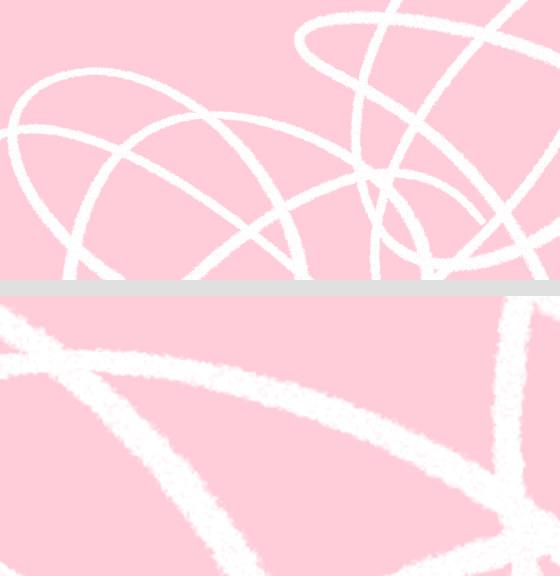
Top: the whole. Bottom: its middle third, enlarged.
Reproduce this background procedurally as a WebGL 2 fragment shader.

```glsl
#version 300 es
precision highp float;
// Long looping chalk strokes in white over flat pink paper.
// Each stroke is a tapered cubic curve, measured as a chain of short segments;
// noise frays the soft edges and leaves faint speckles inside.
uniform vec2 u_resolution;
out vec4 outColor;

float hash(vec2 p) {
  vec3 q = fract(vec3(p.xyx) * 0.1031);
  q += dot(q, q.yzx + 33.33);
  return fract((q.x + q.y) * q.z);
}

float noise(vec2 p) {
  vec2 cell = floor(p), f = fract(p);
  f = f * f * (3.0 - 2.0 * f);
  return mix(mix(hash(cell), hash(cell + vec2(1, 0)), f.x),
             mix(hash(cell + vec2(0, 1)), hash(cell + vec2(1, 1)), f.x), f.y);
}

vec2 bezier(vec2 a, vec2 b, vec2 c, vec2 d, float t) {
  float s = 1.0 - t;
  return s * s * s * a + 3.0 * s * s * t * b + 3.0 * s * t * t * c + t * t * t * d;
}

// Distance to the curve in half widths: 0 on the spine, 1 at the edge.
// The half width runs from taper.x to taper.y along the curve.
float stroke(vec2 p, vec2 a, vec2 b, vec2 c, vec2 d, vec2 taper) {
  const float SEGMENTS = 22.0;
  float nearest = 1e3;
  vec2 from = a;
  for (float i = 1.0; i <= SEGMENTS; i++) {
    vec2 to = bezier(a, b, c, d, i / SEGMENTS);
    vec2 along = to - from, rel = p - from;
    float h = clamp(dot(rel, along) / dot(along, along), 0.0, 1.0);
    float halfWidth = mix(taper.x, taper.y, (i - 1.0 + h) / SEGMENTS);
    nearest = min(nearest, length(rel - h * along) / halfWidth);
    from = to;
  }
  return nearest;
}

// All strokes, in hundredths of the canvas height.
float scribble(vec2 p) {
  // Left loop
  float r = stroke(p, vec2(43, -1), vec2(1.3, 26), vec2(-13, 71), vec2(32.6, 74.7), vec2(2.7, 1.4));
  r = min(r, stroke(p, vec2(32.6, 74.7), vec2(69, 74.7), vec2(105.5, 35), vec2(108, -1.5), vec2(1.4, 2.8)));
  // Falling sweep
  r = min(r, stroke(p, vec2(-2, 51), vec2(21, 63), vec2(68, 38), vec2(111.5, -1.5), vec2(1.8, 1.8)));
  // Middle arch
  r = min(r, stroke(p, vec2(24.5, -1.5), vec2(28.6, 35), vec2(45.6, 59), vec2(75.5, 59), vec2(2.7, 1.4)));
  r = min(r, stroke(p, vec2(75.5, 59), vec2(104, 59), vec2(152.5, 38), vec2(153, -1), vec2(1.4, 2.8)));
  // Low arch with a loose end
  r = min(r, stroke(p, vec2(67, -1), vec2(100, 30), vec2(146, 57), vec2(172, 21), vec2(2.5, 1.5)));
  // Hook dropping from the top
  r = min(r, stroke(p, vec2(143, 102), vec2(125, 72.7), vec2(122.4, 44), vec2(134.4, 20.3), vec2(2.0, 1.8)));
  r = min(r, stroke(p, vec2(134.4, 20.3), vec2(142.7, 3), vec2(170.6, -2), vec2(202, 20.6), vec2(1.8, 3.0)));
  // Long diagonal
  r = min(r, stroke(p, vec2(188, 102), vec2(153.6, 71.4), vec2(129, 33.6), vec2(134.6, -1.5), vec2(2.1, 1.8)));
  // Right loop
  r = min(r, stroke(p, vec2(202.6, 77), vec2(169, 93.5), vec2(110.7, 100), vec2(106.8, 86.5), vec2(2.9, 2.0)));
  r = min(r, stroke(p, vec2(106.8, 86.5), vec2(105.5, 70), vec2(159, 72.6), vec2(194.5, -1.5), vec2(2.0, 2.6)));
  // Right edge sweep
  return min(r, stroke(p, vec2(202.6, 55), vec2(189, 32), vec2(172, 14), vec2(153.6, -1.5), vec2(1.9, 2.2)));
}

void main() {
  vec2 p = 100.0 * gl_FragCoord.xy / u_resolution.y;
  vec3 paper = vec3(1.0, 0.80, 0.85), chalk = vec3(1.0);

  // Frayed edge
  float grain = 0.6 * noise(p * 2.3) + 0.4 * noise(p * 1.1 + 40.0);
  float cover = 1.0 - smoothstep(0.68, 1.12, scribble(p) + 0.5 * (grain - 0.5));

  // Faint speckles in the chalk
  cover *= 1.0 - 0.22 * smoothstep(0.6, 0.95, noise(p * 2.5 + 90.0));

  outColor = vec4(mix(paper, chalk, cover), 1.0);
}
```
